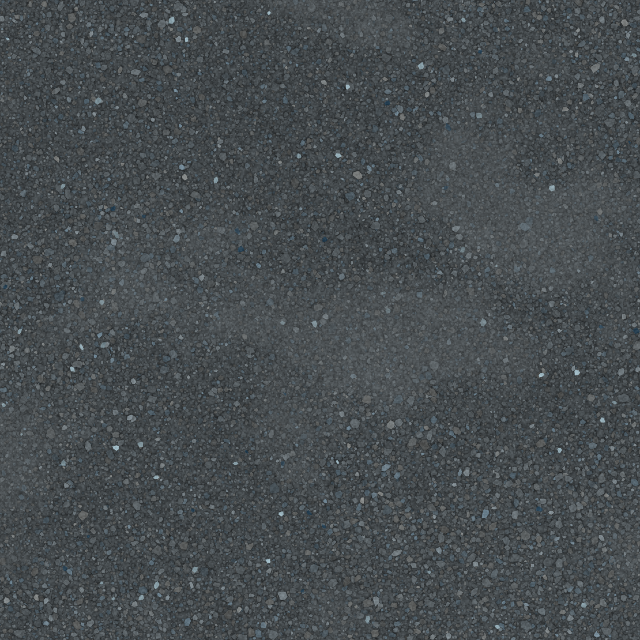
This texture is drawn by a Shadertoy shader. Its source:

```glsl
const vec3 STONE_TINT = vec3(0.925, 1.0, 1.04);
const vec3 BLUE_TINT = vec3(0.84, 1.01, 1.12);
const vec3 WARM_TINT = vec3(0.98, 1.0, 0.99);
const vec3 DEEP_BLUE = vec3(0.14, 0.25, 0.33);
const vec3 PALE_CHIP = vec3(0.60, 0.70, 0.74);
const float BINDER_TONE = 0.305;
const float STONE_TONE = 0.348;
const float TONE_SPREAD = 0.11;
const float GRAIN_AMOUNT = 0.15;
const float GAP_SHADE = 0.27;
const float GAP_REACH = 0.0016;
const float EDGE_SOFTNESS = 0.0007;
const float SMALL_SCALE = 165.0;
const float MEDIUM_SCALE = 98.0;
const float LARGE_SCALE = 60.0;
const float CHIP_SCALE = 42.0;
const int FACETS = 6;

uint scramble(uint n) {
    n = n * 747796405u + 2891336453u;
    n = ((n >> ((n >> 28u) + 4u)) ^ n) * 277803737u;
    return (n >> 22u) ^ n;
}

float hash(vec2 cell, float seed) {
    uint x = uint(int(cell.x) + 4096);
    uint y = uint(int(cell.y) + 4096);
    uint n = scramble(x + scramble(y + scramble(uint(seed))));
    return float(n >> 8u) / 16777216.0;
}

float noise(vec2 p, float seed) {
    vec2 cell = floor(p);
    vec2 f = fract(p);
    f = f * f * (3.0 - 2.0 * f);
    float low = mix(hash(cell, seed), hash(cell + vec2(1, 0), seed), f.x);
    float high = mix(hash(cell + vec2(0, 1), seed), hash(cell + vec2(1, 1), seed), f.x);
    return mix(low, high, f.y);
}

float fbm(vec2 p, float seed) {
    float sum = 0.0;
    float weight = 0.5;
    for (int i = 0; i < 4; i++) {
        sum += weight * noise(p, seed + float(i));
        p = mat2(1.6, 1.2, -1.2, 1.6) * p;
        weight *= 0.5;
    }
    return sum / 0.9375;
}

// Convex angular outline cut by jittered half planes
float stoneDistance(vec2 p, vec2 cell, float radius, float seed) {
    float turn = 6.2832 * hash(cell, seed + 4.0);
    vec2 axis = vec2(cos(turn), sin(turn));
    p = vec2(dot(p, axis), dot(p, vec2(-axis.y, axis.x)));
    p.y *= 1.0 + 0.6 * hash(cell, seed + 5.0);
    float d = -1.0;
    for (int i = 0; i < FACETS; i++) {
        float k = float(i);
        float angle = (k + 0.7 * hash(cell, seed + 10.0 + k)) * 6.2832 / float(FACETS);
        float reach = radius * (0.75 + 0.4 * hash(cell, seed + 20.0 + k));
        d = max(d, dot(p, vec2(cos(angle), sin(angle))) - reach);
    }
    return d;
}

// Returns distance in canvas units and two random values of the nearest stone
vec3 scatterStones(vec2 uv, float scale, float density, vec2 radii, float seed) {
    vec2 p = uv * scale;
    vec2 home = floor(p);
    float nearest = 1.0;
    float second = 1.0;
    vec2 owner = home;
    for (int y = -1; y <= 1; y++) {
        for (int x = -1; x <= 1; x++) {
            vec2 cell = home + vec2(x, y);
            if (hash(cell, seed) > density) continue;
            vec2 center = cell + 0.12 + 0.76 * vec2(hash(cell, seed + 1.0), hash(cell, seed + 2.0));
            float radius = mix(radii.x, radii.y, hash(cell, seed + 3.0));
            float d = stoneDistance(p - center, cell, radius, seed);
            if (d < nearest) {
                second = nearest;
                nearest = d;
                owner = cell;
            } else {
                second = min(second, d);
            }
        }
    }
    float d = max(nearest, 0.5 * (nearest - second) + 0.04);
    return vec3(d / scale, hash(owner, seed + 6.0), hash(owner, seed + 7.0));
}

float coverage(float d) {
    float soft = max(EDGE_SOFTNESS, 0.6 / iResolution.y);
    return smoothstep(soft, -soft, d);
}

vec3 layStones(vec3 ground, vec3 stone, float shade) {
    float tone = STONE_TONE + TONE_SPREAD * (stone.y - 0.5) + 0.13 * pow(stone.y, 16.0);
    vec3 tint = mix(STONE_TINT, BLUE_TINT, smoothstep(0.72, 1.0, stone.z));
    tint = mix(tint, WARM_TINT, smoothstep(0.35, 0.0, stone.z));
    ground *= 1.0 - shade * exp(-max(stone.x, 0.0) / GAP_REACH);
    return mix(ground, tone * tint, coverage(stone.x));
}

void mainImage(out vec4 fragColor, in vec2 fragCoord) {
    vec2 uv = fragCoord / iResolution.y;
    float patches = fbm(uv * 5.0, 40.0);
    float dust = smoothstep(0.56, 0.78, fbm(uv * vec2(4.0, 6.0), 50.0));
    float coarse = smoothstep(0.25, 0.7, patches) * (1.0 - 0.7 * dust);

    // Binder and crushed stone, from fine to coarse
    vec3 color = STONE_TINT * (BINDER_TONE + 0.09 * (noise(uv * 230.0, 60.0) - 0.5));
    color = layStones(color, scatterStones(uv, SMALL_SCALE, 0.8, vec2(0.25, 0.5), 100.0), GAP_SHADE);
    color = layStones(color, scatterStones(uv, MEDIUM_SCALE, 0.3 + 0.5 * coarse, vec2(0.2, 0.5), 200.0), GAP_SHADE);
    color = layStones(color, scatterStones(uv, LARGE_SCALE, 0.06 + 0.25 * coarse, vec2(0.22, 0.46), 300.0), GAP_SHADE);

    // Rare pale and deep blue chips
    vec3 chip = scatterStones(uv, CHIP_SCALE, 0.045, vec2(0.09, 0.24), 400.0);
    vec3 chipColor = chip.y < 0.3 ? DEEP_BLUE : PALE_CHIP * (0.75 + 0.4 * chip.z);
    color = mix(color, chipColor, 0.9 * coverage(chip.x));

    // Dusty patches, broad tone drift and mineral grain
    color = mix(color, vec3(0.355, 0.375, 0.385), 0.4 * dust);
    color *= 0.95 + 0.12 * patches;
    float grain = 0.6 * noise(uv * 470.0, 70.0) + 0.4 * noise(uv * 260.0, 80.0) - 0.5;
    color += GRAIN_AMOUNT * grain * STONE_TINT;
    fragColor = vec4(color, 1.0);
}
```
